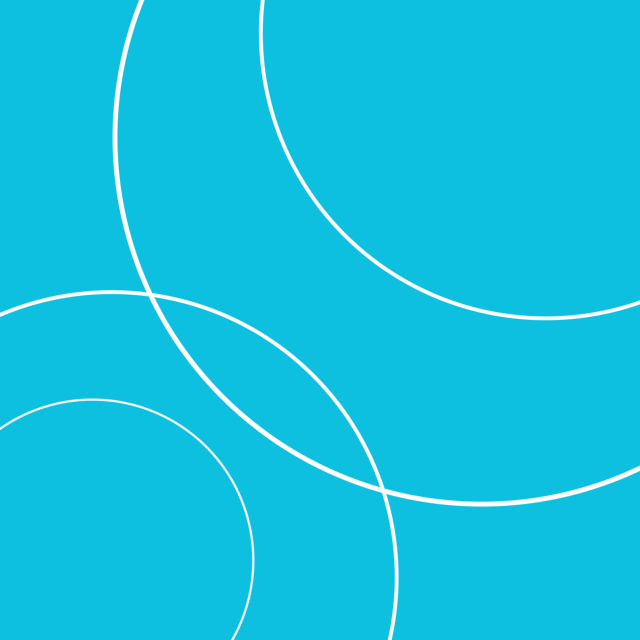
Give the GLSL for this background, as a WebGL 2 fragment shader.

```glsl
#version 300 es
precision highp float;
// Flat cyan background crossed by four thin white rings.
// Each ring is the distance to a circle outline, smoothed over about
// one pixel and blended over the background colour.

uniform vec2 u_resolution;
out vec4 fragColor;

const vec3 CYAN = vec3(0.05, 0.753, 0.88);
const vec3 WHITE = vec3(1.0);

// Coverage of a circle outline with the given stroke width
float ring(vec2 p, vec2 center, float radius, float stroke, float blur) {
    float d = abs(length(p - center) - radius) - 0.5 * stroke;
    return 1.0 - smoothstep(-blur, blur, d);
}

void main() {
    float side = min(u_resolution.x, u_resolution.y);
    vec2 p = (gl_FragCoord.xy - 0.5 * u_resolution) / side + 0.5;
    float blur = 0.8 / side;

    // Upper right pair: wide outer ring and inner ring
    float lines = ring(p, vec2(0.7526, 0.7852), 0.5729, 0.0076, blur);
    lines = max(lines, ring(p, vec2(0.8529, 0.9479), 0.4453, 0.0060, blur));

    // Lower left pair: medium outer ring and fine inner ring
    lines = max(lines, ring(p, vec2(0.1745, 0.0983), 0.4453, 0.0060, blur));
    lines = max(lines, ring(p, vec2(0.1445, 0.1243), 0.2513, 0.0034, blur));

    fragColor = vec4(mix(CYAN, WHITE, lines), 1.0);
}
```
